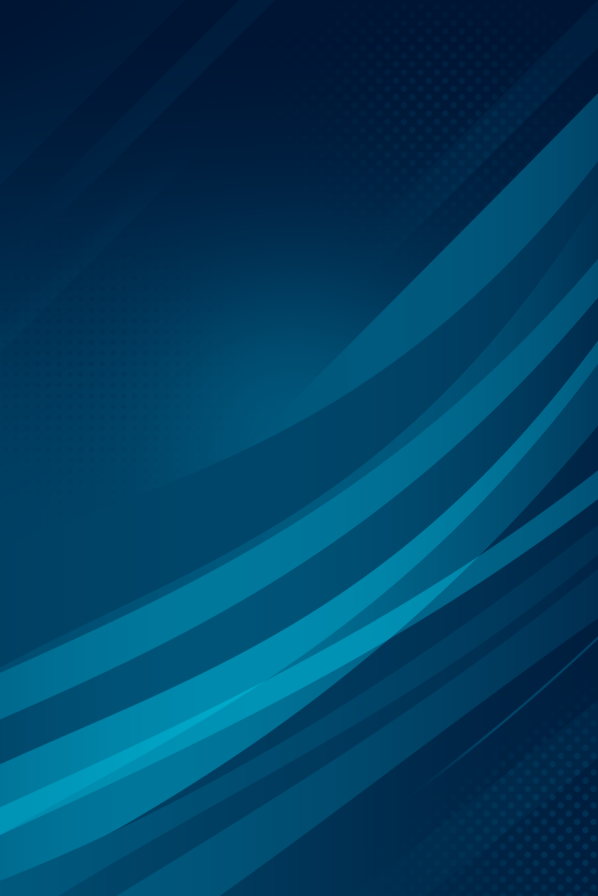
Give the GLSL for this background, as a WebGL 1 fragment shader.

```glsl
precision highp float;
// Deep blue backdrop crossed by sweeping ribbons, with faint streaks and halftone dots.
// Each ribbon edge is a cubic through four heights; areas are painted from top to bottom.
// All shading is one scalar tone, turned into a navy-to-cyan colour at the end.

uniform vec2 u_resolution;

#define ASPECT 1.5
#define TONE_LOW 0.25
#define TONE_TOP 0.08
#define GLOW_CENTER vec2(0.49, 0.816)
#define GLOW_SIZE 0.25
#define GLOW_GAIN 0.11
#define DOT_PITCH 0.0195
#define DOT_RADIUS 0.0052

// Cubic through the values v at x = 0, 1/3, 2/3 and 1.
float cubic(float x, vec4 v) {
  float a = 3.0 * x, b = a - 1.0, c = a - 2.0, d = a - 3.0;
  return dot(v, vec4(-b * c * d / 6.0, a * c * d / 2.0, -a * b * d / 2.0, a * b * c / 6.0));
}

// Coverage of the area below an edge, smoothed over about a pixel.
float below(vec2 uv, vec4 edge) {
  float aa = 1.0 / u_resolution.y;
  return smoothstep(-aa, aa, cubic(uv.x, edge) - uv.y);
}

// Replaces the tone below an edge with tones that vary along x.
float paint(float tone, vec2 uv, vec4 edge, vec4 tones) {
  return mix(tone, cubic(uv.x, tones), below(uv, edge));
}

// Soft-edged strip between two values.
float strip(float s, float lo, float hi) {
  float aa = 2.0 / u_resolution.y;
  return smoothstep(lo - aa, lo + aa, s) * (1.0 - smoothstep(hi - aa, hi + aa, s));
}

// Square grid of round dots.
float dots(vec2 p, float pitch, float radius) {
  vec2 cell = (fract(p / pitch) - 0.5) * pitch;
  float aa = ASPECT / u_resolution.y;
  return 1.0 - smoothstep(radius - aa, radius + aa, length(cell));
}

float spot(vec2 p, vec2 center, float size) {
  vec2 d = (p - center) / size;
  return exp(-dot(d, d));
}

// Gradient, glow, diagonal streaks and dots behind the ribbons.
float backdrop(vec2 uv, vec2 p, float diagonalDots) {
  float tone = mix(TONE_LOW, TONE_TOP, smoothstep(0.4, 1.0, uv.y));
  tone += GLOW_GAIN * spot(p, GLOW_CENTER, GLOW_SIZE);

  float s = p.x - p.y + ASPECT;
  tone += 0.018 * strip(s, -1.0, 0.31) * smoothstep(0.0, 0.31, s);
  tone += 0.030 * strip(s, 0.40, 0.46) * smoothstep(0.0, 0.3, p.x);
  tone += 0.016 * strip(s, -1.0, 0.59) * smoothstep(0.52, 0.59, s)
        * (1.0 - smoothstep(0.18, 0.36, p.x));
  tone += 0.035 * strip(s, 1.0, 1.08) * smoothstep(0.58, 0.85, p.x);

  tone += 0.045 * diagonalDots * spot(p, vec2(0.74, 1.33), 0.17);
  tone -= 0.022 * dots(p, 0.018, 0.004) * spot(p, vec2(0.16, 0.87), 0.19);
  return tone;
}

// Ribbons and the darker gaps between them, each covering what lies below.
float ribbons(float t, vec2 uv) {
  t = paint(t, uv, vec4(0.219, 0.447, 0.671, 0.896), vec4(0.33, 0.33, 0.35, 0.27));
  t = paint(t, uv, vec4(0.391, 0.475, 0.600, 0.820), vec4(0.25, 0.275, 0.26, 0.18));
  t = paint(t, uv, vec4(0.255, 0.366, 0.514, 0.781), vec4(0.30, 0.34, 0.34, 0.19));
  t = paint(t, uv, vec4(0.249, 0.355, 0.497, 0.711), vec4(0.41, 0.47, 0.43, 0.31));
  t = paint(t, uv, vec4(0.197, 0.303, 0.449, 0.668), vec4(0.28, 0.33, 0.29, 0.17));
  t = paint(t, uv, vec4(0.147, 0.247, 0.385, 0.620), vec4(0.46, 0.54, 0.51, 0.35));
  t = paint(t, uv, vec4(0.068, 0.194, 0.352, 0.594), vec4(0.42, 0.46, 0.38, 0.24));
  t = paint(t, uv, vec4(0.004, 0.130, 0.296, 0.525), vec4(0.25, 0.24, 0.21, 0.14));
  t = paint(t, uv, vec4(0.017, 0.120, 0.253, 0.414), vec4(0.35, 0.31, 0.26, 0.18));
  t = paint(t, uv, vec4(-0.042, 0.092, 0.221, 0.381), vec4(0.31, 0.25, 0.21, 0.14));
  t = paint(t, uv, vec4(-0.081, 0.057, 0.200, 0.365), vec4(0.36, 0.33, 0.27, 0.18));
  t = paint(t, uv, vec4(-0.159, -0.016, 0.147, 0.310), vec4(0.28, 0.24, 0.17, 0.12));

  // Translucent ribbon that brightens whatever it crosses.
  float crossing = below(uv, vec4(0.099, 0.203, 0.323, 0.475))
                 - below(uv, vec4(0.068, 0.173, 0.293, 0.443));
  return t + max(crossing, 0.0) * cubic(uv.x, vec4(0.12, 0.11, 0.18, 0.18));
}

// Hairline, pale streak and dots in the lower right corner.
float cornerDetail(vec2 uv, vec2 p, float diagonalDots) {
  vec4 line = vec4(-0.159, -0.042, 0.104, 0.290);
  float fade = smoothstep(0.67, 0.85, uv.x);
  float hairline = below(uv, line) - below(uv, line - 0.0035);
  float q = p.y - 0.8 * p.x;
  float streak = strip(q, -0.57, -0.472) * smoothstep(0.5, 0.9, uv.x);
  float corner = spot(p, vec2(0.97, 0.1), 0.2) * (1.0 - smoothstep(-0.48, -0.40, q));
  return 0.13 * hairline * fade + 0.025 * streak + 0.07 * diagonalDots * corner;
}

void main() {
  vec2 uv = gl_FragCoord.xy / u_resolution;
  vec2 p = uv * vec2(1.0, ASPECT);
  vec2 turned = vec2(p.x + p.y, p.x - p.y) * 0.70711;
  float diagonalDots = dots(turned, DOT_PITCH, DOT_RADIUS);

  float tone = ribbons(backdrop(uv, p, diagonalDots), uv);
  tone += cornerDetail(uv, p, diagonalDots);
  gl_FragColor = vec4(0.0, tone, 0.11 + 1.17 * tone - 0.22 * tone * tone, 1.0);
}
```
